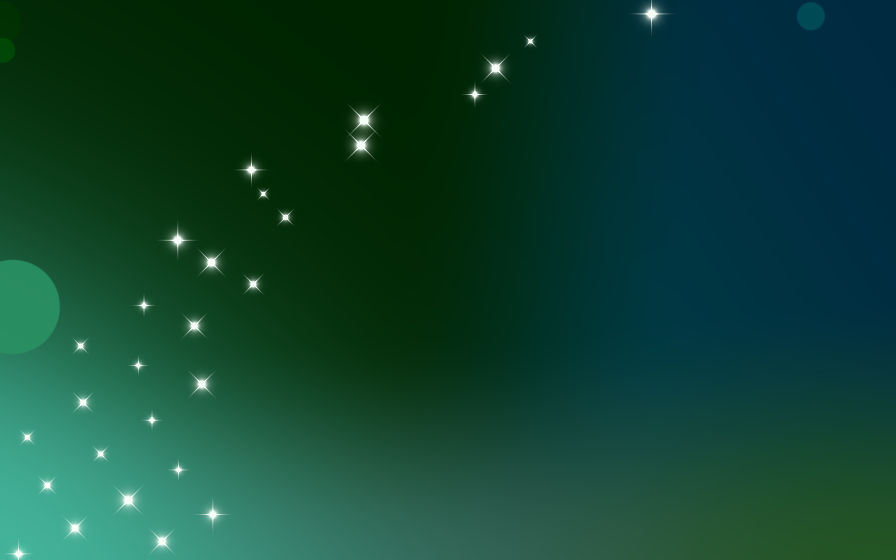
A Shadertoy shader for this background:

```glsl
// Twinkling stars sweeping up over a teal, dark green and deep blue haze.

const vec3 DARK_GREEN = vec3(0.0, 0.14, 0.0);
const vec3 SEA_BLUE   = vec3(0.0, 0.23, 0.265);
const vec3 NIGHT_BLUE = vec3(0.0, 0.165, 0.25);
const vec3 GREY_TEAL  = vec3(0.19, 0.35, 0.30);
const vec3 MOSS       = vec3(0.14, 0.33, 0.14);
const vec3 TEAL       = vec3(0.26, 0.70, 0.60);
const vec3 STAR_WHITE = vec3(0.96, 1.0, 0.97);
const int STAR_COUNT = 28;

float hash(float n) {
    return fract(sin(n * 127.1 + 3.7) * 4375.85);
}

// Smooth colour fields; p.x runs 0..aspect and p.y runs 0..1
vec3 backdrop(vec2 p) {
    float corner = smoothstep(1.15, 2.2, p.x + 0.6 * p.y);
    vec3 blue = mix(SEA_BLUE, NIGHT_BLUE, corner);
    float blueSide = smoothstep(0.68, 1.24, p.x - 0.12 * (p.y - 0.5));
    vec3 color = mix(DARK_GREEN, blue, blueSide);

    // Low haze, greener and taller towards the right
    float right = smoothstep(0.85, 1.55, p.x);
    float haze = smoothstep(0.40 + 0.08 * right, -0.02, p.y);
    color = mix(color, mix(GREY_TEAL, MOSS, right), haze);

    // Bright glow in the lower left corner
    vec2 q = p / vec2(0.6, 0.55);
    float glow = exp(-dot(q, q) - 3.0 * p.x * p.y);
    return mix(color, TEAL, glow);
}

// Coverage of a soft-edged disc
float disc(vec2 p, vec2 center, float radius, float edge) {
    return smoothstep(edge, -edge, length(p - center) - radius);
}

// One thin ray pair along the x axis
float ray(vec2 p, float size, float width) {
    return smoothstep(width, 0.0, abs(p.y)) * smoothstep(size, 0.0, abs(p.x));
}

// Core, halo and crossed rays of a star
float star(vec2 p, float size, bool diagonal, float pixel) {
    float d = length(p) / size;
    float core = 1.2 * exp(-d * d * 22.0);
    float halo = 0.5 * exp(-d * d * 4.5);
    vec2 r = diagonal ? vec2(p.x + p.y, p.x - p.y) * 0.7071 : p;
    float width = max(0.05 * size, pixel);
    float rays = ray(r, 1.3 * size, width) + ray(r.yx, 1.3 * size, width);
    return min(core + halo + 0.7 * rays, 1.0);
}

// Stars follow a curve that rises on the left and bends to the right
vec2 starPosition(float i) {
    float t = (i + 0.5) / float(STAR_COUNT);
    float height = mix(t, t * t, 0.4);
    float spread = mix(0.42, 0.12, height);
    float offset = fract(i * 0.618 + 0.1) - 0.5;
    return vec2(0.2 + pow(height, 3.0) + spread * offset, height);
}

void mainImage(out vec4 fragColor, in vec2 fragCoord) {
    float pixel = 1.0 / iResolution.y;
    vec2 p = fragCoord * pixel;
    p.x *= 1.6 * iResolution.y / iResolution.x;
    vec3 color = backdrop(p);

    // Translucent discs near the borders
    color = mix(color, vec3(0.16, 0.57, 0.39), 0.9 * disc(p, vec2(0.023, 0.452), 0.084, pixel));
    color = mix(color, vec3(0.0, 0.32, 0.36), 0.8 * disc(p, vec2(1.448, 0.971), 0.025, pixel));
    color = mix(color, vec3(0.0, 0.22, 0.0), 0.5 * disc(p, vec2(0.0, 0.96), 0.038, pixel));
    color = mix(color, vec3(0.0, 0.32, 0.02), 0.7 * disc(p, vec2(0.005, 0.91), 0.022, pixel));

    for (int i = 0; i < STAR_COUNT; i++) {
        float id = float(i);
        float size = mix(0.012, 0.038, hash(id));
        float light = star(p - starPosition(id), size, i % 3 != 0, pixel);
        color = mix(color, STAR_WHITE, light);
    }
    fragColor = vec4(color, 1.0);
}
```
